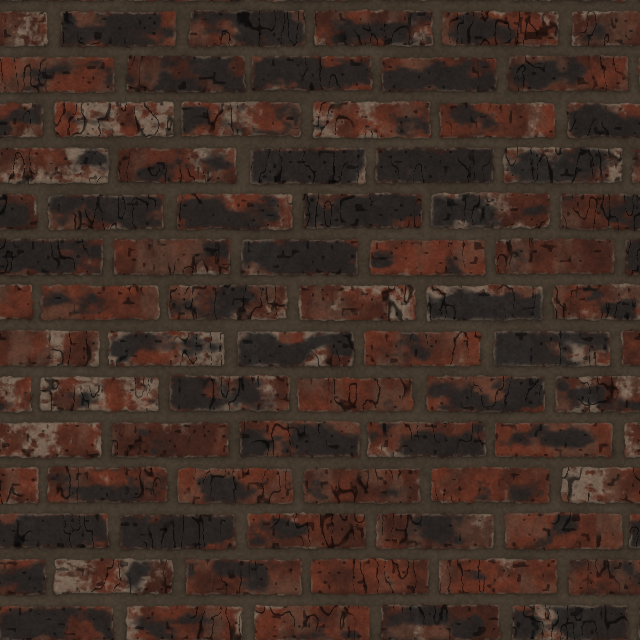
Reproduce this texture procedurally as a Shadertoy shader.

```glsl
#define COLUMNS 5.0
#define ROWS 14.0
#define JOINT 0.0160
#define CORNER 0.005
#define EDGE_WEAR 0.0055
#define MORTAR vec3(0.250, 0.210, 0.168)
#define DEEP_RED vec3(0.235, 0.135, 0.105)
#define RED vec3(0.370, 0.185, 0.130)
#define SOOT vec3(0.138, 0.128, 0.122)
#define PALE vec3(0.460, 0.400, 0.340)

float hash(vec2 p) {
    vec3 q = fract(vec3(p.xyx) * 0.1031);
    q += dot(q, q.yzx + 33.33);
    return fract((q.x + q.y) * q.z);
}

float noise(vec2 p) {
    vec2 i = floor(p), f = fract(p);
    f = f * f * (3.0 - 2.0 * f);
    return mix(mix(hash(i), hash(i + vec2(1, 0)), f.x),
               mix(hash(i + vec2(0, 1)), hash(i + vec2(1, 1)), f.x), f.y);
}

float fbm(vec2 p) {
    float sum = 0.0, amp = 0.533;
    for (int i = 0; i < 4; i++) {
        sum += amp * noise(p);
        p = p * 2.03 + 17.3;
        amp *= 0.5;
    }
    return sum;
}

float roundedBox(vec2 p, vec2 halfSize, float r) {
    vec2 q = abs(p) - halfSize + r;
    return length(max(q, 0.0)) + min(max(q.x, q.y), 0.0) - r;
}

vec3 mortarColor(vec2 uv, float dist, float below) {
    float tone = 0.80 + 0.28 * fbm(uv * vec2(22, 34)) + 0.16 * (noise(uv * 260.0) - 0.5);
    float contact = exp(-max(dist, 0.0) / 0.0028);
    return MORTAR * (tone + 0.08) * (1.0 - contact * mix(0.16, 0.34, below));
}

vec3 brickColor(vec2 p, vec2 u, vec2 id, float dist) {
    vec2 seed = 40.0 * vec2(hash(id + 3.1), hash(id + 71.7)) + id * 7.0;
    float sooty = hash(id + 11.3), limed = hash(id + 47.9), warmth = hash(id + 90.2);
    float cloud = fbm(p * vec2(24, 30) + seed);
    float detail = fbm(p * vec2(110, 90) + seed);

    // Fired clay, from brown to orange red
    vec3 col = mix(DEEP_RED, RED, smoothstep(0.22, 0.78, cloud + 0.45 * (warmth - 0.5)));
    col = mix(col, vec3(0.34, 0.25, 0.20), 0.6 * smoothstep(0.45, 0.7, fbm(p * vec2(32, 18) + seed + 9.0)));

    // Pale wash in upright bands, stronger along the rim
    float rim = smoothstep(-0.007, 0.0, dist);
    float bands = 0.6 * noise(vec2(p.x * 30.0, p.y * 9.0) + seed + 5.0) + 0.4 * detail;
    float limeLevel = mix(0.84, 0.38, pow(limed, 1.5));
    float lime = smoothstep(-0.08, 0.14, bands + 0.13 * rim - limeLevel);
    lime *= smoothstep(0.26, 0.52, fbm(p * vec2(75, 105) + seed + 21.0));
    col = mix(col, PALE, 0.85 * lime);

    // Burnt patches, gathered towards the middle
    float burn = fbm(p * vec2(17, 26) + seed + 33.0) + 0.13 - 0.13 * dot(u, u);
    float sootLevel = mix(0.78, 0.32, pow(sooty, 1.6));
    float soot = smoothstep(-0.09, 0.09, burn - sootLevel + 0.12 * (detail - 0.5));
    col = mix(col, SOOT, soot * (0.92 - 0.35 * rim));

    // Thin, mostly upright cracks
    vec2 warp = 0.7 * vec2(detail, cloud);
    float vein = abs(noise(p * vec2(85, 30) + seed + warp) - 0.5);
    float cracked = smoothstep(0.48, 0.68, noise(p * 17.0 + seed + 60.0) + 0.2 * lime);
    col *= 1.0 - 0.6 * cracked * (1.0 - smoothstep(0.01, 0.07, vein));

    // Grain, pits and mortar dust at the rim
    float grain = noise(p * 330.0 + seed);
    col *= 0.80 + 0.25 * detail + 0.16 * grain;
    col *= 1.0 - 0.45 * smoothstep(0.80, 0.92, noise(p * 130.0 + seed + 4.0));
    float dust = smoothstep(-0.0045, -0.0005, dist) * smoothstep(0.42, 0.65, detail);
    col = mix(col, PALE * 0.85, 0.6 * dust);
    return col * (1.0 - 0.18 * smoothstep(0.72, 1.0, -u.y));
}

void mainImage(out vec4 fragColor, in vec2 fragCoord) {
    vec2 uv = fragCoord / iResolution.xy;

    // Running bond with a slow drift between courses
    vec2 grid = vec2(uv.x * COLUMNS, (1.0 - uv.y) * ROWS - 0.12);
    float row = mod(floor(grid.y), ROWS);
    grid.x -= 0.35 + 0.53 * mod(row, 2.0) + 0.07 * cos(row * 6.2832 / ROWS);
    vec2 id = vec2(mod(floor(grid.x), COLUMNS), row);
    vec2 cellSize = 1.0 / vec2(COLUMNS, ROWS);
    vec2 p = (fract(grid) - 0.5) * vec2(1, -1) * cellSize;

    // Each brick is slightly shifted, resized and chipped
    vec2 jitter = vec2(hash(id + 5.5), hash(id + 25.5)) - 0.5;
    p -= jitter * vec2(0.005, 0.0025);
    vec2 halfSize = 0.5 * (cellSize - JOINT) + jitter.yx * vec2(0.004, 0.0015);
    vec2 chipPos = p + id * 3.7;
    float chip = 0.6 * noise(chipPos * 75.0) + 0.4 * noise(chipPos * 210.0) - 0.42;
    float dist = roundedBox(p, halfSize, CORNER) + EDGE_WEAR * chip;

    float soft = max(0.0011, 0.8 / iResolution.y);
    float face = 1.0 - smoothstep(-soft, soft, dist);
    vec3 mortar = mortarColor(uv, dist, step(p.y, 0.0));
    vec3 brick = brickColor(p, p / halfSize, id, dist);
    fragColor = vec4(mix(mortar, brick, face), 1.0);
}
```
